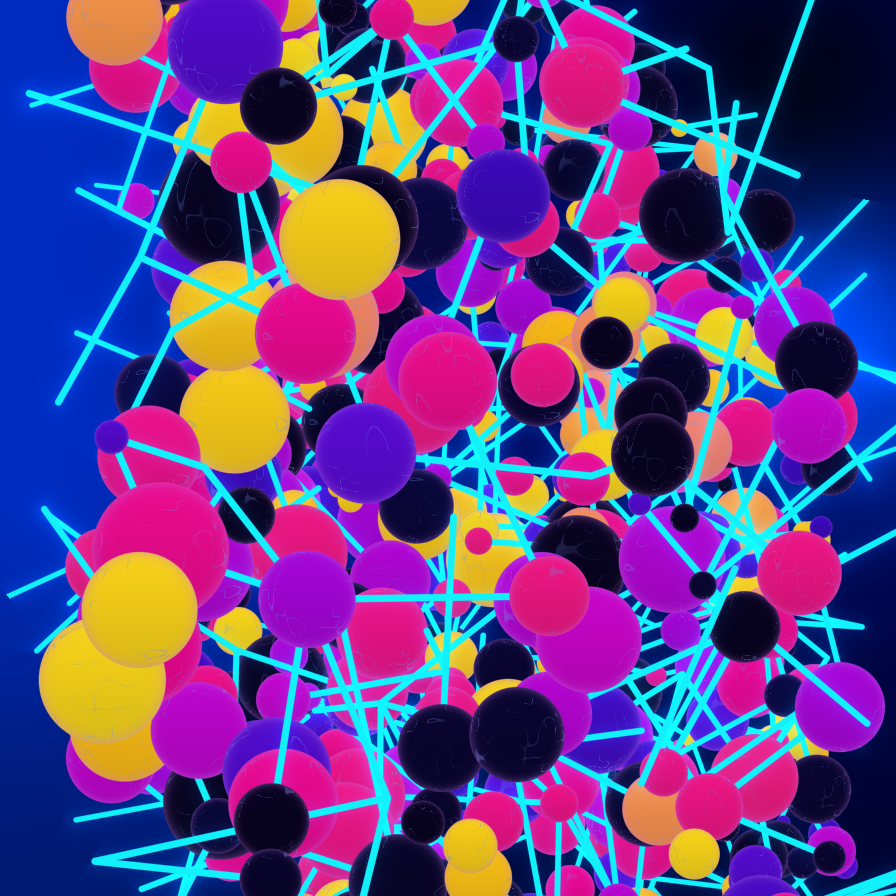
A Shadertoy shader for this background:

```glsl
// A dense cluster of glossy, glowing balls tied together by thin cyan rods,
// on a deep blue backdrop. Rotated jittered grids are painted back to front;
// each layer draws its rods first and then the balls at the grid nodes.

const int LAYERS = 13;
const vec3 CYAN = vec3(0.07, 0.94, 0.98);

float hash(vec3 p) {
    p = fract(p * vec3(0.1031, 0.1137, 0.0973));
    p += dot(p, p.yzx + 33.33);
    return fract((p.x + p.y) * p.z);
}

float noise(vec2 p, float seed) {
    vec2 i = floor(p), f = fract(p);
    f = f * f * (3.0 - 2.0 * f);
    float a = hash(vec3(i, seed)), b = hash(vec3(i + vec2(1, 0), seed));
    float c = hash(vec3(i + vec2(0, 1), seed)), d = hash(vec3(i + 1.0, seed));
    return mix(mix(a, b, f.x), mix(c, d, f.x), f.y);
}

mat2 rotation(float a) {
    return mat2(cos(a), sin(a), -sin(a), cos(a));
}

float segmentDistance(vec2 p, vec2 a, vec2 b) {
    vec2 ap = p - a, ab = b - a;
    return length(ap - ab * clamp(dot(ap, ab) / max(dot(ab, ab), 1e-6), 0.0, 1.0));
}

// Node position in grid units; offset keeps hash inputs positive
vec2 nodeAt(vec2 cell, float layer) {
    vec3 key = vec3(cell + 50.0, layer * 7.0 + 3.0);
    return cell + vec2(hash(key), hash(key + 61.0));
}

// True where the cluster holds nodes: slanted right side, ragged left side
bool inCluster(vec2 p, float depth, float ragged) {
    float left = 0.04 + 0.12 * depth + 0.09 * ragged + 0.14 * smoothstep(0.2, 0.0, p.y);
    float right = 0.96 - 0.29 * pow(clamp(p.y, 0.0, 1.1), 4.0) - 0.05 * ragged;
    return p.x > left && p.x < right;
}

vec3 backdrop(vec2 p) {
    vec3 col = mix(vec3(0.0, 0.17, 0.75), vec3(0.0, 0.02, 0.32), smoothstep(0.0, 0.75, p.x));
    col *= mix(0.6, 1.0, smoothstep(0.0, 0.5, p.y));
    col *= 1.0 - 0.75 * smoothstep(0.3, 0.0, distance(p, vec2(0.88, 0.9)));
    return col + vec3(0.0, 0.28, 0.65) * exp(-45.0 * dot(p - vec2(0.93, 0.61), p - vec2(0.93, 0.61)));
}

vec3 ballColour(float pick, float vary) {
    if (pick < 0.27) return mix(vec3(0.03, 0.01, 0.12), vec3(0.04, 0.03, 0.26), vary * vary);
    if (pick < 0.53) return mix(vec3(0.89, 0.02, 0.56), vec3(0.90, 0.10, 0.48), vary);
    if (pick < 0.68) return mix(vec3(0.76, 0.02, 0.76), vec3(0.62, 0.02, 0.82), vary);
    if (pick < 0.80) return mix(vec3(0.34, 0.04, 0.80), vec3(0.22, 0.03, 0.70), vary);
    if (pick < 0.95) return mix(vec3(0.94, 0.82, 0.10), vec3(0.95, 0.70, 0.08), vary);
    return mix(vec3(0.95, 0.60, 0.22), vec3(0.92, 0.48, 0.45), vary);
}

// Self-lit body, curved glossy streaks and a thin bright rim; q is in ball radii
vec3 shadeBall(vec2 q, vec3 base, float seed) {
    float r2 = min(dot(q, q), 1.0);
    float fresnel = r2 * r2 * r2;
    vec2 bent = q * (1.4 + 1.8 * r2) + seed * 17.0 + 20.0;
    float ridge = abs(noise(bent * 1.6, 5.0) - 0.5);
    float streak = smoothstep(0.045, 0.0, ridge) * smoothstep(0.35, 0.75, noise(bent, 9.0));
    vec3 col = base * (0.97 + 0.07 * q.y);
    col = mix(col, vec3(0.45, 0.55, 0.90), streak * (0.12 + 0.4 * r2));
    return mix(col, mix(base, vec3(0.75, 0.45, 0.92), 0.6), 0.6 * fresnel * fresnel);
}

vec3 paintLayer(vec3 col, vec2 p, float layer, float pixel) {
    float depth = 1.0 - layer / float(LAYERS - 1);
    float size = mix(0.155, 0.105, depth) * mix(0.9, 1.1, hash(vec3(layer, 4.0, 8.0)));
    mat2 turn = rotation(layer * 2.4), back = transpose(turn);
    vec2 g = turn * p / size + layer * 0.37;
    vec2 home = floor(g);

    // Rods: hub nodes send a fan of three to adjacent cells
    float rod = 1e3;
    for (int k = 0; k < 9; k++) {
        vec2 cell = home + vec2(k % 3, k / 3) - 1.0;
        vec3 key = vec3(cell + 80.0, layer + 21.0);
        if (hash(key) > 0.27) continue;
        vec2 a = nodeAt(cell, layer);
        if (!inCluster(back * (a - layer * 0.37) * size, depth, hash(key + 9.0))) continue;
        for (int n = 0; n < 3; n++) {
            float side = floor(hash(key + float(n) * 13.0 + 5.0) * 9.0);
            vec2 b = nodeAt(cell + vec2(mod(side, 3.0), floor(side / 3.0)) - 1.0, layer);
            rod = min(rod, segmentDistance(g, a, b) * size);
        }
    }
    float halfWidth = mix(0.0040, 0.0026, depth);
    col += vec3(0.0, 0.09, 0.16) * exp(-rod / 0.009);
    col = mix(col, CYAN, smoothstep(pixel, -pixel, rod - halfWidth));

    // Balls: smaller toward the far right side
    for (int k = 0; k < 9; k++) {
        vec2 cell = home + vec2(k % 3, k / 3) - 1.0;
        vec3 key = vec3(cell + 110.0, layer * 3.0 + 11.0);
        if (hash(key) > mix(0.62, 0.9, depth)) continue;
        vec2 node = nodeAt(cell, layer);
        vec2 centre = back * (node - layer * 0.37) * size;
        if (!inCluster(centre, depth, hash(key + 17.0))) continue;
        float radius = size * mix(0.10, 0.50, hash(key + 29.0)) * mix(1.08, 0.68, clamp(centre.x, 0.0, 1.0));
        float d = distance(p, centre) - radius;
        if (d > pixel) continue;
        vec3 base = ballColour(hash(key + 37.0), hash(key + 43.0));
        vec3 ball = shadeBall((p - centre) / radius, base, hash(key + 53.0));
        col = mix(col, ball, smoothstep(pixel, -pixel, d));
    }
    return col;
}

void mainImage(out vec4 fragColor, in vec2 fragCoord) {
    vec2 p = fragCoord / iResolution.y;
    vec3 col = backdrop(p);
    for (int i = 0; i < LAYERS; i++) col = paintLayer(col, p, float(i), 0.8 / iResolution.y);
    fragColor = vec4(clamp(col, 0.0, 1.0), 1.0);
}
```
